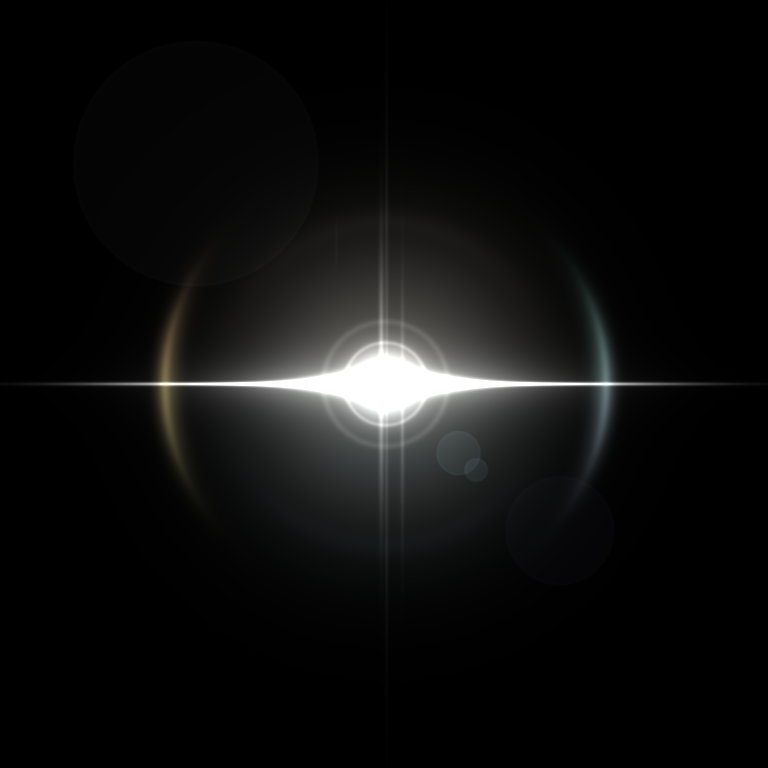
A Shadertoy shader for this background:

```glsl
// Draws a white lens flare with a wide streak, halo, side arcs and faint ghost discs on black.

const vec2 CENTER = vec2(0.502, 0.500);
const vec3 WARM = vec3(1.03, 1.00, 0.95);
const vec3 COOL = vec3(0.94, 1.00, 0.99);
const float HALO_LEVEL = 0.35;
const float HALO_RADIUS = 0.17;
const float RIM_RADIUS = 0.212;
const float ARC_RADIUS = 0.287;
const vec3 ARC_LEFT = vec3(0.41, 0.36, 0.24);
const vec3 ARC_RIGHT = vec3(0.32, 0.40, 0.41);

// Vertical rays: x offset, y offset, half length, width
const vec4 RAYS[4] = vec4[4](
    vec4(-0.0055, 0.010, 0.150, 0.0032),
    vec4( 0.0220, -0.030, 0.140, 0.0026),
    vec4( 0.0015, 0.000, 0.290, 0.0022),
    vec4(-0.0640, 0.181, 0.025, 0.0016));
const float RAY_LEVELS[4] = float[4](0.27, 0.13, 0.10, 0.025);

// Ghost discs: position, radius, level
const vec4 GHOSTS[4] = vec4[4](
    vec4(0.255, 0.787, 0.160, 0.018),
    vec4(0.729, 0.309, 0.071, 0.019),
    vec4(0.597, 0.410, 0.029, 0.045),
    vec4(0.620, 0.388, 0.0155, 0.045));
const vec3 GHOST_TINTS[4] = vec3[4](
    vec3(0.95, 0.95, 1.0), vec3(0.75, 0.75, 1.1),
    vec3(0.70, 1.0, 1.05), vec3(0.70, 1.0, 1.10));

float bell(float d, float width) {
    float t = d / width;
    return exp(-t * t);
}

// Soft round glow and its faint tinted rim
vec3 halo(vec2 p, float r) {
    vec3 tint = mix(COOL, WARM, smoothstep(-0.12, 0.12, p.y));
    float vertical = abs(p.y) / max(r, 0.001);
    vec3 rimTint = mix(vec3(0.55, 0.85, 1.15), WARM, smoothstep(-0.1, 0.1, p.y));
    return tint * HALO_LEVEL * bell(r, HALO_RADIUS)
         + rimTint * 0.022 * bell(r - RIM_RADIUS, 0.014) * vertical * vertical;
}

// Tapered horizontal beam with a softer glow around it
float beam(vec2 p) {
    float x = abs(p.x);
    float height = 0.0022 + 0.014 * bell(x, 0.095);
    float line = 1.4 * bell(p.y, height) * exp(-pow(x / 0.33, 3.0));
    float glow = 0.75 * exp(-abs(p.y) / 0.025) * bell(x, 0.19);
    return line + glow;
}

// Thin rings around the bright core
float rings(float r) {
    return 0.17 * bell(r - 0.054, 0.0028)
         + 0.03 * (1.0 - smoothstep(0.052, 0.056, r))
         + 0.075 * bell(r - 0.081, 0.0042);
}

// Tinted crescents at the left and right
vec3 arcs(vec2 p, float r) {
    float angle = atan(p.y, abs(p.x));
    float offset = r - ARC_RADIUS;
    float width = offset < 0.0 ? 0.017 : 0.013;
    float band = 0.65 * bell(offset, width) + 0.35 * bell(offset, 0.006);
    float slope = clamp(angle / 0.6, -1.0, 1.0);
    vec3 left = ARC_LEFT + slope * vec3(0.03, -0.02, 0.0);
    vec3 right = ARC_RIGHT + slope * vec3(-0.04, 0.03, -0.03);
    return (p.x < 0.0 ? left : right) * band * bell(angle, 0.38);
}

float rays(vec2 p) {
    float sum = 0.0;
    for (int i = 0; i < 4; i++) {
        vec4 ray = RAYS[i];
        sum += RAY_LEVELS[i] * bell(p.x - ray.x, ray.w) * bell(p.y - ray.y, ray.z);
    }
    return sum;
}

vec3 ghosts(vec2 uv, float pixel) {
    vec3 sum = vec3(0.0);
    for (int i = 0; i < 4; i++) {
        vec4 ghost = GHOSTS[i];
        float d = length(uv - ghost.xy) - ghost.z;
        float edge = max(pixel, 0.0015);
        float disc = 1.0 - smoothstep(-edge, edge, d);
        float rim = 0.25 * bell(d + edge, 0.002);
        sum += GHOST_TINTS[i] * ghost.w * disc * (1.0 + rim);
    }
    return sum;
}

void mainImage(out vec4 fragColor, in vec2 fragCoord) {
    float scale = min(iResolution.x, iResolution.y);
    vec2 uv = (fragCoord - 0.5 * iResolution.xy) / scale + 0.5;
    vec2 p = uv - CENTER;
    float r = length(p);

    // Add up the light
    vec3 color = halo(p, r) + arcs(p, r) + ghosts(uv, 1.0 / scale);
    color += beam(p) + rings(r) + rays(p) + bell(r, 0.04);
    fragColor = vec4(clamp(color, 0.0, 1.0), 1.0);
}
```
